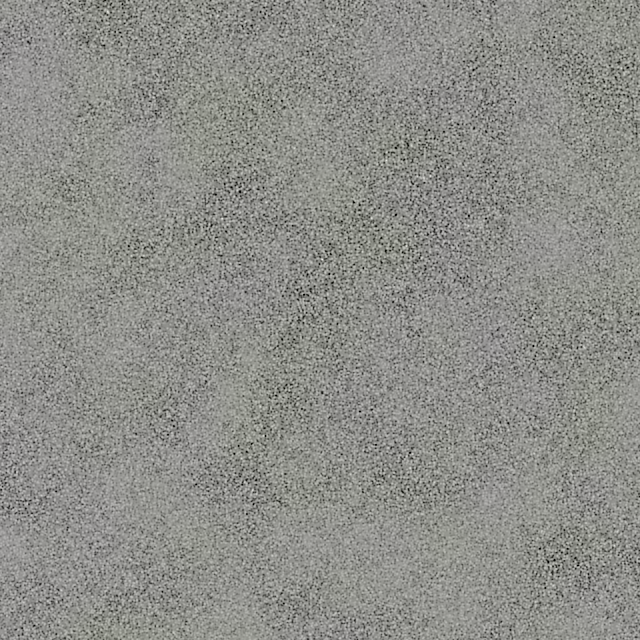
This texture is drawn by a WebGL 2 fragment shader. Its source:

```glsl
#version 300 es
precision highp float;
// Fine-grained grey stone with soft cloudy mottling and faint colour drift.

uniform vec2 u_resolution;
out vec4 fragColor;

const float GRAIN_CELLS = 320.0;    // grains across the canvas
const float GRAIN_RADIUS = 0.50;    // size of a grain within its cell
const float GRAIN_RIM = 0.70;       // strength of the opposite-toned rim
const float GRAIN_SPREAD = 0.378;   // typical deviation of the raw grain
const float GRAIN_CONTRAST = 1.3;
const float CLOUD_CELLS = 8.0;      // largest mottles across the canvas
const float CLOUD_GAIN = 0.78;      // weight of each finer cloud octave
const float CLOUD_SPREAD = 0.105;   // typical deviation of the raw cloud
const float CLOUD_AMOUNT = 0.20;    // brightness share of the mottles
const float CLOUD_ROUGHNESS = 0.15; // extra grain contrast in dark mottles
const float MID_TONE = 0.565;
const float TONE_SCALE = 0.064;
const float DARK_SKEW = 0.006;      // stretches the dark end into pits
const float LIGHT_SKEW = 0.005;     // holds back the light end
const float TINT_CELLS = 13.0;
const float TINT_AMOUNT = 0.016;
const vec3 STONE_CAST = vec3(0.0, 0.003, -0.018);
const vec3 TINT_AXIS = vec3(0.15, -0.45, 1.0); // violet to olive

// Two independent random values in 0..1 for a lattice point
vec2 hash2(vec2 cell, uint seed) {
    uvec2 v = uvec2(ivec2(cell)) + uvec2(seed * 747796405u, seed * 2891336453u);
    v = v * 1664525u + 1013904223u;
    v.x += v.y * 1664525u;
    v.y += v.x * 1664525u;
    v ^= v >> 16u;
    v.x += v.y * 1664525u;
    v.y += v.x * 1664525u;
    v ^= v >> 16u;
    return vec2(v >> 8u) / 16777216.0;
}

// Smoothly interpolated random value
float valueNoise(vec2 p, uint seed) {
    vec2 cell = floor(p);
    vec2 w = smoothstep(0.0, 1.0, p - cell);
    float low = mix(hash2(cell, seed).x, hash2(cell + vec2(1.0, 0.0), seed).x, w.x);
    float high = mix(hash2(cell + vec2(0.0, 1.0), seed).x, hash2(cell + 1.0, seed).x, w.x);
    return mix(low, high, w.y);
}

// Overlapping light and dark grains, each with a faint rim of opposite tone
float grainNoise(vec2 p) {
    vec2 cell = floor(p);
    float sum = 0.0;
    for (int y = -1; y <= 1; y++) {
        for (int x = -1; x <= 1; x++) {
            vec2 neighbour = cell + vec2(x, y);
            vec2 centre = neighbour + mix(vec2(0.1), vec2(0.9), hash2(neighbour, 11u));
            float strength = hash2(neighbour, 17u).x * 2.0 - 1.0;
            vec2 offset = (p - centre) / GRAIN_RADIUS;
            float u = 0.5 * dot(offset, offset);
            sum += strength * (1.0 - GRAIN_RIM * u) * exp(-u);
        }
    }
    return sum;
}

// Layered noise, turned between octaves to hide the lattice
float cloudNoise(vec2 p) {
    const mat2 turn = mat2(0.8, 0.6, -0.6, 0.8);
    float sum = 0.0;
    float total = 0.0;
    float weight = 1.0;
    for (uint octave = 0u; octave < 4u; octave++) {
        sum += weight * valueNoise(p, octave + 1u);
        total += weight;
        weight *= CLOUD_GAIN;
        p = turn * p * 2.0;
    }
    return sum / total;
}

void main() {
    vec2 uv = gl_FragCoord.xy / u_resolution.y;

    // Broad mottles and fine grain, both in units of their own deviation
    float cloud = (cloudNoise(uv * CLOUD_CELLS) - 0.5) / CLOUD_SPREAD;
    float grain = grainNoise(uv * GRAIN_CELLS) / GRAIN_SPREAD;

    // Dark mottles are rougher than light ones
    float contrast = GRAIN_CONTRAST * clamp(1.0 - CLOUD_ROUGHNESS * cloud, 0.6, 1.4);
    float tone = grain * contrast + cloud * CLOUD_AMOUNT;
    float pit = max(-tone, 0.0);
    float peak = clamp(tone, 0.0, 4.0);
    float grey = MID_TONE + TONE_SCALE * tone - DARK_SKEW * pit * pit - LIGHT_SKEW * peak * peak;

    // Faint drift of hue, unrelated to the grain
    float drift = valueNoise(uv * TINT_CELLS, 23u)
                + valueNoise(uv * TINT_CELLS * 0.4, 29u) - 1.0;
    vec3 colour = vec3(grey) + STONE_CAST + TINT_AXIS * drift * TINT_AMOUNT;

    fragColor = vec4(clamp(colour, 0.0, 1.0), 1.0);
}
```
